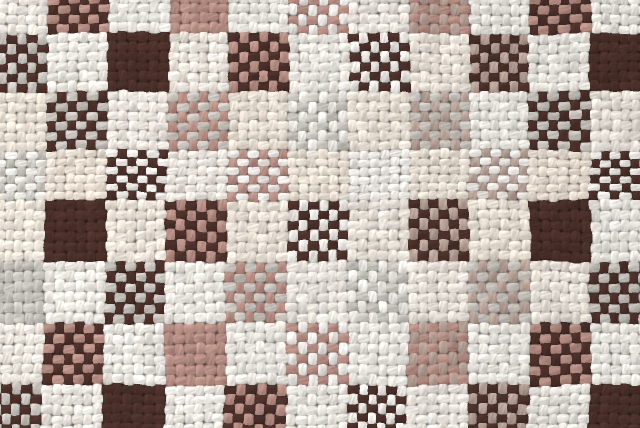
A Shadertoy shader for this pattern:

```glsl
// Checkered plain-weave cloth: pale squares alternating with coloured warp and weft stripes.
#define CELLS vec2(10.64, 7.31)      // squares across and down
#define ORIGIN vec2(0.19, 0.43)      // part of a square cut off at the upper left
#define STRANDS 6.0                  // yarns per square
#define FLOAT_SIZE vec2(0.75, 0.56)  // half length and half width of a yarn float
#define SQUEEZE 0.157                // height lost by the fourth row
#define SKEW 0.12                    // lean of the left columns
#define JITTER 0.16                  // displacement of each float
#define FIBRE 0.17                   // contrast of the fibres
#define GAP_SHADE 0.42               // brightness between yarns

const vec3 BROWN = vec3(0.285, 0.185, 0.160);
const vec3 PINK  = vec3(0.690, 0.540, 0.500);
const vec3 GREY  = vec3(0.750, 0.735, 0.710);
const vec3 TAUPE = vec3(0.690, 0.610, 0.570);
const vec3 WHITE = vec3(0.900, 0.890, 0.870);
const vec3 CREAM = vec3(0.885, 0.845, 0.795);

// Warp stripes are two squares wide; weft stripes are one square high.
const vec3 WARP[6] = vec3[6](GREY, BROWN, PINK, WHITE, TAUPE, BROWN);
const vec3 WEFT[8] = vec3[8](PINK, BROWN, GREY, WHITE, BROWN, GREY, PINK, BROWN);

float hash(vec2 p) {
    vec3 q = fract(p.xyx * vec3(0.1031, 0.1030, 0.0973));
    q += dot(q, q.yzx + 33.33);
    return fract((q.x + q.y) * q.z);
}

float noise(vec2 p) {
    vec2 i = floor(p), f = fract(p);
    f = f * f * (3.0 - 2.0 * f);
    return mix(mix(hash(i), hash(i + vec2(1, 0)), f.x),
               mix(hash(i + vec2(0, 1)), hash(i + vec2(1, 1)), f.x), f.y);
}

// Hand-made irregularity of the grid, in squares, y downwards
vec2 clothCoords(vec2 uv) {
    vec2 c = uv * CELLS + ORIGIN;
    c.x += SKEW * uv.y * (1.0 - uv.x);
    c.y += SQUEEZE * (clamp((c.y - 3.016) / 0.84, 0.0, 1.0)
                    - clamp((c.y - 3.857) / 3.143, 0.0, 1.0));
    return c + 0.06 * (vec2(noise(c * 1.3), noise(c * 1.3 + 40.0)) - 0.5);
}

bool isWeft(vec2 knot) { return mod(knot.x + knot.y, 2.0) < 0.5; }

vec3 yarnColour(vec2 knot) {
    vec2 cell = floor((knot + 0.5) / STRANDS);
    bool weft = isWeft(knot);
    if (mod(cell.x + cell.y, 2.0) < 0.5) {
        // Pale layer: creamier around the middle rows
        float middle = exp(-0.35 * (cell.y - 3.0) * (cell.y - 3.0));
        float warmth = 0.75 * hash(cell + 17.0) * (0.45 + middle);
        return mix(WHITE, CREAM, clamp(warmth + (weft ? 0.0 : 0.15), 0.0, 1.0));
    }
    int column = clamp(int(floor((cell.x + 1.0) * 0.5)), 0, 5);
    int row = clamp(int(cell.y), 0, 7);
    return weft ? WEFT[row] : WARP[column];
}

vec3 weave(vec2 uv) {
    vec2 g = clothCoords(uv) * STRANDS;
    vec2 base = floor(g), topKnot = base, topPos = vec2(0);
    float height = -9.0;

    // The highest nearby float is the visible one
    for (int y = -1; y <= 1; y++)
    for (int x = -1; x <= 1; x++) {
        vec2 knot = base + vec2(x, y);
        vec2 shift = vec2(hash(knot), hash(knot + 71.0)) - 0.5;
        vec2 pos = g - knot - 0.5 - JITTER * shift;
        if (!isWeft(knot)) pos = pos.yx;
        vec2 size = FLOAT_SIZE * (0.95 + 0.1 * hash(knot + 29.0));
        vec2 fall = pow(abs(pos) / size, vec2(2.4));
        float h = 1.0 - fall.x - fall.y;
        if (h > height) { height = h; topKnot = knot; topPos = pos; }
    }

    // Twisted fibres follow the length of each float
    float seed = 37.0 * hash(topKnot + 5.0);
    float twist = topPos.y * 5.5 + topPos.x * 1.6;
    float fibres = noise(vec2(twist + seed, topPos.x * 1.2 + seed));
    float fuzz = noise(g * 5.0) - 0.5;

    float shade = mix(GAP_SHADE, 1.0, smoothstep(-0.35, 0.62, height));
    shade *= 1.0 + FIBRE * (fibres - 0.5) + 0.06 * fuzz;
    shade *= 0.95 + 0.10 * hash(topKnot + 13.0);
    vec2 slope = isWeft(topKnot) ? topPos : topPos.yx;
    shade *= 1.0 - 0.08 * slope.x - 0.16 * slope.y;
    vec3 colour = yarnColour(topKnot) * shade;
    return colour * mix(vec3(1), vec3(1.0, 0.975, 0.95), 1.0 - shade);
}

void mainImage(out vec4 fragColor, in vec2 fragCoord) {
    // Average four samples to smooth the yarn edges
    vec3 colour = vec3(0);
    for (int i = 0; i < 4; i++) {
        vec2 offset = vec2(i % 2, i / 2) * 0.5 - 0.25;
        vec2 uv = (fragCoord + offset) / iResolution.xy;
        colour += weave(vec2(uv.x, 1.0 - uv.y)) * 0.25;
    }
    // Soft daylight from the left
    colour *= 1.04 - 0.06 * fragCoord.x / iResolution.x;
    fragColor = vec4(clamp(colour, 0.0, 1.0), 1.0);
}
```
